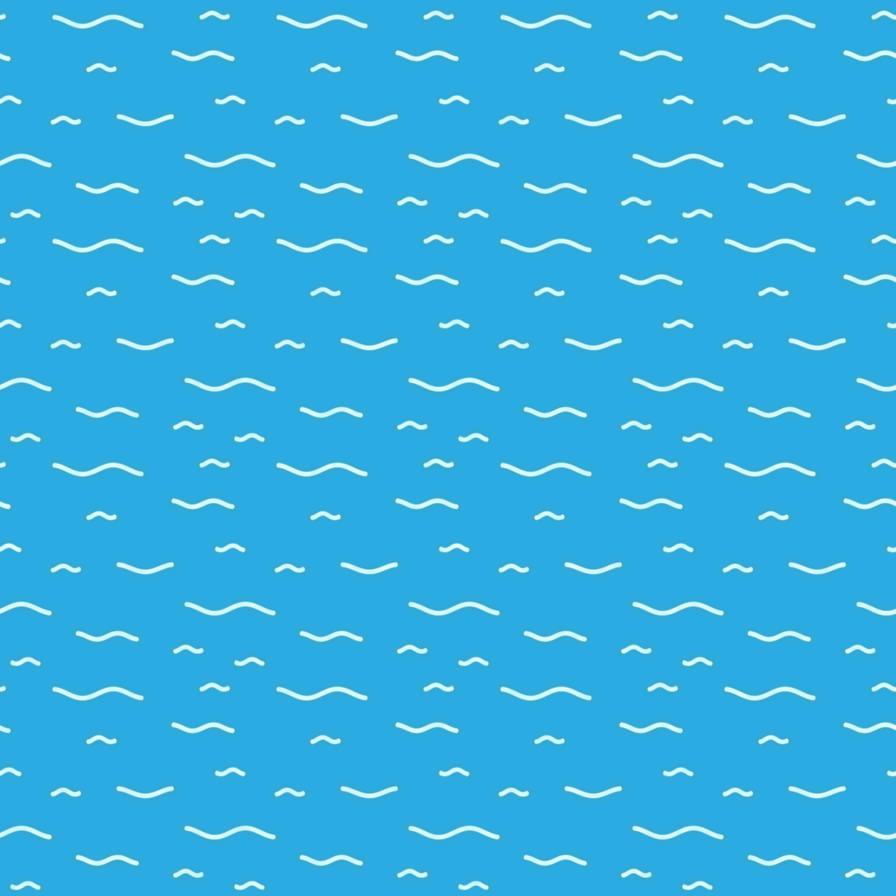
Reproduce this pattern procedurally as a WebGL 1 fragment shader.

```glsl
precision highp float;
// Pale hand-drawn water ripples on flat blue, in a 4 by 4 grid of equal tiles.

uniform vec2 u_resolution;

const float TILE = 192.0; // length units per tile

float hash(vec2 p) {
  return fract(sin(dot(p, vec2(127.1, 311.7))) * 43758.5453);
}

float noise(vec2 p) {
  vec2 i = floor(p), f = fract(p);
  f *= f * (3.0 - 2.0 * f);
  return mix(mix(hash(i), hash(i + vec2(1.0, 0.0)), f.x),
             mix(hash(i + vec2(0.0, 1.0)), hash(i + 1.0), f.x), f.y);
}

// Distance to a round-ended cosine stroke, wrapped around the tile
float stroke(vec2 p, vec2 center, float halfWidth, float height, float turn, float phase) {
  vec2 q = mod(p - center + 0.5 * TILE, TILE) - 0.5 * TILE;
  float x = clamp(q.x, -halfWidth, halfWidth);
  float angle = turn * x / halfWidth + phase;
  float slope = -height * turn / halfWidth * sin(angle);
  float dy = (q.y - height * cos(angle)) / sqrt(1.0 + slope * slope);
  return length(vec2(q.x - x, dy));
}

float longWave(vec2 p, vec2 center) {
  return stroke(p, center, 37.0, 3.9, 4.4, -1.57);
}

float mediumWave(vec2 p, vec2 center) {
  return stroke(p, center, 25.0, 2.6, 4.4, -1.57);
}

// A lean of 1 puts the crest on the left, -1 on the right
float smallRipple(vec2 p, vec2 center, float lean) {
  return stroke(p, center, 11.0, 1.9, 3.4, 0.7 * lean) + 0.1;
}

float ripples(vec2 p) {
  float d = longWave(p, vec2(84.0, 173.5));
  d = min(d, longWave(p, vec2(5.2, 54.3)));
  d = min(d, mediumWave(p, vec2(174.0, 144.2)));
  d = min(d, mediumWave(p, vec2(92.0, 30.6)));
  d = min(d, stroke(p, vec2(124.5, 89.0), 22.5, 3.2, 2.8, 3.14)); // dip
  d = min(d, smallRipple(p, vec2(184.0, 179.0), 1.0));
  d = min(d, smallRipple(p, vec2(87.0, 134.0), 1.0));
  d = min(d, smallRipple(p, vec2(56.4, 89.0), 1.0));
  d = min(d, smallRipple(p, vec2(161.4, 19.5), 1.0));
  d = min(d, smallRipple(p, vec2(5.3, 106.4), -1.0));
  d = min(d, smallRipple(p, vec2(21.8, 9.0), -1.0));
  return d - 2.0;
}

void main() {
  float unitsPerCanvas = 4.0 * TILE;
  vec2 p = gl_FragCoord.xy / u_resolution.y * unitsPerCanvas;
  float d = ripples(p);
  float soft = max(0.9, 0.6 * unitsPerCanvas / u_resolution.y);

  // Faint uneven halo, darkest in a thin rim beside each stroke
  float wear = noise(p / vec2(9.0, 4.0));
  float rim = (1.0 - smoothstep(1.5, 4.0, d)) * (0.35 + 0.65 * wear);
  float halo = (1.0 - smoothstep(3.0, 10.0, d)) * wear;
  vec3 color = vec3(0.17, 0.67, 0.89);
  color = mix(color, vec3(0.18, 0.67, 0.86), 0.8 * halo);
  color = mix(color, vec3(0.22, 0.65, 0.78), 0.8 * rim);

  // Strokes with slightly uneven paint
  vec3 paint = mix(vec3(0.78, 0.96, 0.98), vec3(0.88, 1.0, 1.0), noise(p / 6.0 + 40.0));
  color = mix(color, paint, 1.0 - smoothstep(-soft, soft, d));
  gl_FragColor = vec4(color, 1.0);
}
```
